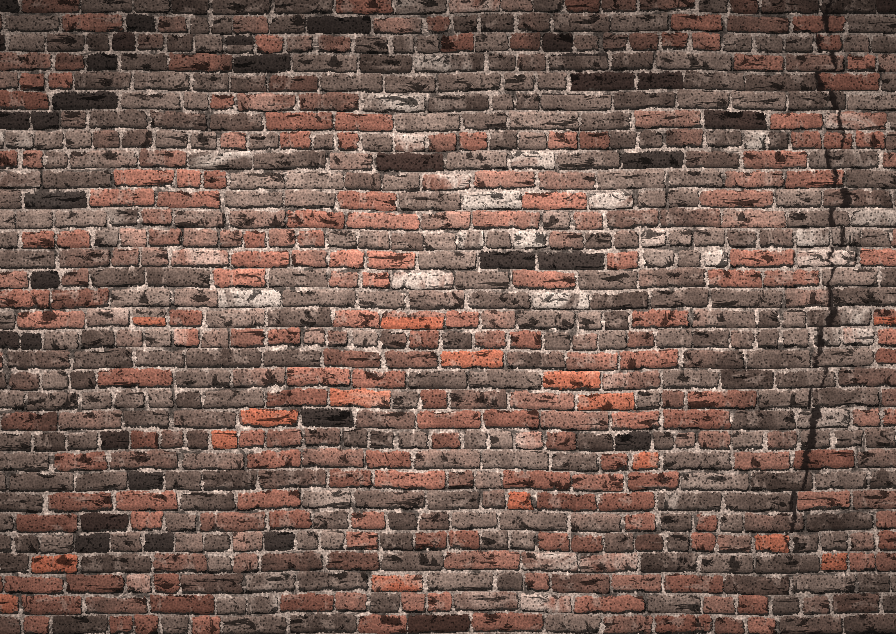
Write a Shadertoy shader that draws this texture.

```glsl
// Weathered brick wall: uneven courses, pale mortar, soot, lime and a stepped crack.

float hash(vec2 p) {
    vec3 q = fract(p.xyx * 0.1031);
    q += dot(q, q.yzx + 33.33);
    return fract((q.x + q.y) * q.z);
}

// Distance to the nearest scattered point
float cellular(vec2 p) {
    vec2 cell = floor(p);
    float nearest = 2.0;
    for (int y = -1; y <= 1; y++)
    for (int x = -1; x <= 1; x++) {
        vec2 c = cell + vec2(x, y);
        nearest = min(nearest, length(c + vec2(hash(c), hash(c + 57.3)) - p));
    }
    return nearest;
}

// Warped layers of sines, roughly -1 to 1
float stain(vec2 p) {
    float sum = 0.0, amp = 0.6;
    for (int i = 0; i < 5; i++) {
        p = mat2(1.4, 1.2, -1.2, 1.4) * p + 1.7;
        p += 0.8 * sin(p.yx);
        sum += amp * sin(p.x) * cos(p.y);
        amp *= 0.65;
    }
    return sum;
}

// Irregular position of the upright joint
float joint(float i, float row) {
    return i + 0.3 * (hash(vec2(i, row) + 40.0) - 0.5);
}

float roundBox(vec2 p, vec2 halfSize, float radius) {
    vec2 q = abs(p) - halfSize + radius;
    return length(max(q, 0.0)) + min(max(q.x, q.y), 0.0) - radius;
}

void mainImage(out vec4 fragColor, in vec2 fragCoord) {
    vec2 st = fragCoord / iResolution.xy;
    vec2 surface = st * vec2(1.415, 1.0);
    float aa = 20.0 / iResolution.y;

    // Courses: slightly taller toward the base, every fifth one all headers
    vec2 wall = vec2(st.x * 14.6, st.y * (30.6 + 1.1 * st.y));
    wall.y += 0.07 * sin(st.x * 9.0 + st.y * 5.0) + 0.04 * sin(st.x * 31.0);
    float row = floor(wall.y);
    wall.x += 0.5 * mod(row, 2.0) + 0.35 * hash(vec2(row, 3.0));

    float i = floor(wall.x);
    if (wall.x < joint(i, row)) i -= 1.0;
    else if (wall.x > joint(i + 1.0, row)) i += 1.0;
    float left = joint(i, row), right = joint(i + 1.0, row);
    vec2 id = vec2(i * 2.0, row);
    if (mod(row, 5.0) == 4.0 || hash(id + 9.0) < 0.17) {
        float middle = 0.5 * (left + right);
        if (wall.x < middle) right = middle;
        else { left = middle; id.x += 1.0; }
    }

    // Brick outline with chipped edges
    float grain = cellular(surface * 130.0);
    float fine = cellular(surface * 280.0 + 8.0);
    float rough = stain(surface * 45.0);
    float streak = stain(surface * vec2(34.0, 75.0) + id);
    vec2 local = (wall - vec2(0.5 * (left + right), row + 0.5)) * vec2(3.1, 1.0);
    local.y += 0.08 * (hash(id + 71.0) - 0.5) + 0.05 * (hash(id + 5.0) - 0.5) * local.x;
    vec2 halfSize = vec2((right - left) * 1.55, 0.5) - 0.07 - 0.06 * hash(id + 23.0);
    float wear = 0.09 * rough + 0.05 * streak + 0.08 * (fine - 0.45);
    float dist = roundBox(local, halfSize, 0.12) + wear;
    float face = 1.0 - smoothstep(-aa, aa, dist);

    // Brick colour, redder toward the base and paler in a middle band
    float patches = stain(surface * 3.0 + 2.0);
    float blotch = stain(surface * 16.0 + id * 0.7);
    float band = exp(-pow((st.y - 0.63) / 0.17, 2.0));
    float tone = hash(id + 11.0) * 0.55 + 0.25 + 0.28 * blotch + 0.12 * patches + 0.17 * band;
    vec3 brick = mix(vec3(0.23, 0.185, 0.165), vec3(0.56, 0.475, 0.43), clamp(tone, 0.0, 1.2));
    float red = smoothstep(0.35, 0.95, hash(id + 31.0) + 0.2 * (0.5 - st.y) + 0.12 * patches + 0.1 * blotch);
    brick = mix(brick, vec3(0.61, 0.385, 0.32) * (0.66 + 0.45 * tone), 0.8 * red);
    vec2 toEmber = st - vec2(0.4, 0.36);
    float ember = exp(-dot(toEmber, toEmber) * 22.0);
    float fired = step(0.975 - 0.11 * ember, hash(id + 83.0)) * step(st.y, 0.5);
    brick = mix(brick, vec3(0.7, 0.38, 0.28), 0.75 * fired);

    // Lime, soot, ragged dark scars and pale dust
    float lime = smoothstep(0.85, 1.0, hash(id + 47.0) + 0.12 * band + 0.08 * patches - 0.04);
    brick = mix(brick, vec3(0.76, 0.69, 0.64), 0.9 * lime * smoothstep(-0.4, 0.5, blotch + 0.3 * band));
    float soot = step(0.972 - 0.1 * smoothstep(0.75, 1.0, st.y), hash(id + 61.0));
    brick = mix(brick, vec3(0.17, 0.145, 0.135), 0.8 * soot);
    brick = mix(brick, vec3(0.66, 0.57, 0.52), 0.45 * smoothstep(0.25, 0.8, rough - 0.3 * blotch) * (1.0 - soot));
    brick *= 1.0 - 0.6 * smoothstep(0.25, 0.6, streak + 0.4 * blotch - 0.1);
    brick *= 1.0 - 0.45 * smoothstep(0.28, 0.1, grain) * step(0.0, rough + 0.3);
    brick *= 0.84 + 0.42 * fine;
    brick *= 1.0 + 0.2 * smoothstep(0.15, 0.38, local.y) - 0.25 * smoothstep(-0.2, -0.42, local.y);

    // Mortar, crumbled in places and shaded beneath each brick
    vec3 mortar = vec3(0.64, 0.565, 0.52) * (0.6 + 0.3 * grain + 0.55 * fine) * (1.0 + 0.25 * rough);
    mortar *= 1.0 - 0.5 * smoothstep(0.15, 0.6, stain(surface * 27.0 + 5.0));
    float shadow = 1.0 - smoothstep(0.0, 0.07, roundBox(local + vec2(-0.02, 0.09), halfSize, 0.12) + wear);
    mortar *= 1.0 - 0.72 * shadow;
    vec3 color = mix(mortar, brick, face);

    // Thin broken crack stepping down the right side
    float crackX = 0.885 + 0.05 * smoothstep(0.1, 0.65, st.y) - 0.018 * smoothstep(0.7, 1.0, st.y);
    crackX += 0.018 * (hash(vec2(row, 91.0)) - 0.5) + 0.004 * rough;
    float crackWidth = 0.003 * hash(vec2(row, 17.0)) + 0.001 * streak;
    float crack = 1.0 - smoothstep(crackWidth, crackWidth + 0.0025, abs(st.x - crackX));
    color = mix(color, vec3(0.1, 0.08, 0.075), 0.85 * crack * smoothstep(0.1, 0.16, st.y));

    // Light falls off toward the corners and the top
    vec2 offCentre = (st - vec2(0.5, 0.5)) * vec2(1.05, 1.1);
    float light = 1.17 - 0.7 * dot(offCentre, offCentre) + 0.07 * band;
    light *= 1.0 - 0.17 * smoothstep(0.78, 1.0, st.y);
    fragColor = vec4(clamp(color * light, 0.0, 1.0), 1.0);
}
```
